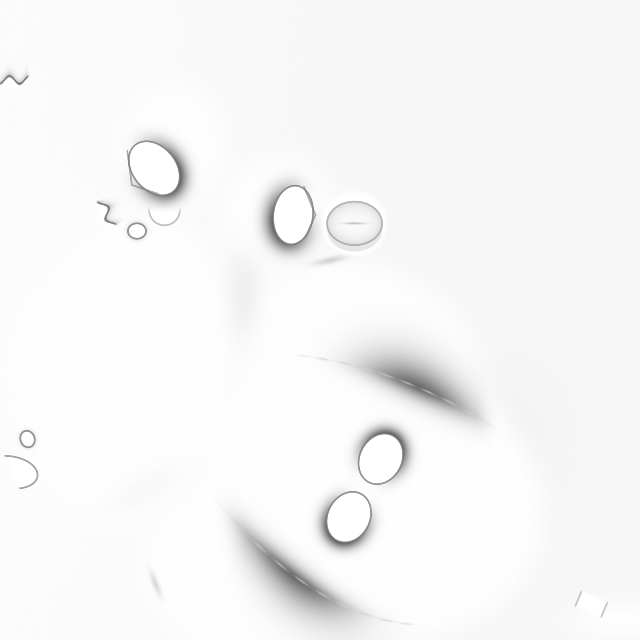
Write a Shadertoy shader that draws this texture map.

```glsl
// Draws a pale occlusion map: soft white lobes, shaded folds and rimmed oval holes.
const float PAPER = .966, WHITE = .996, FEATHER = .035, RIM = .0006;
const vec3 UPPER_PATH = vec3(.443, .447, .34); // start x, start y, length
const vec3 LOWER_PATH = vec3(.326, .232, .34);
const vec2 UPPER_BEND = vec2(.077, .82);       // slope, curvature
const vec2 LOWER_BEND = vec2(1.225, -1.8);

float aa, tone;
vec2 p;

float hash(vec2 q) {
    return fract(sin(dot(q, vec2(127.1, 311.7))) * 43758.5453);
}

vec2 turn(vec2 q, float a) {
    float c = cos(a), s = sin(a);
    return vec2(c * q.x + s * q.y, c * q.y - s * q.x);
}

float ellipse(vec2 center, vec2 radii, float angle) {
    vec2 q = turn(p - center, angle) / radii;
    float k = length(q);
    return k * (k - 1.) / max(length(q / radii), 1e-4);
}

float segment(vec2 a, vec2 b) {
    vec2 ab = b - a;
    return length(p - a - ab * clamp(dot(p - a, ab) / dot(ab, ab), 0., 1.));
}

float blob(vec2 center, vec2 radii, float angle) {
    vec2 q = turn(p - center, angle) / radii;
    return exp(-dot(q, q));
}

float fill(float d, float soft) {
    return 1. - smoothstep(-soft, soft, d);
}

float stroke(float d) {
    return 1. - smoothstep(RIM, RIM + aa, abs(d));
}

void paint(float shade, float amount) {
    tone = mix(tone, shade, amount);
}

// White lobe with a feathered border
void lobe(vec2 center, vec2 radii, float angle) {
    paint(WHITE, fill(ellipse(center, radii, angle), FEATHER));
}

// White hole with a dark halo that leans to one side
void hole(vec2 center, vec2 radii, float angle, vec2 lean, float depth, float reach) {
    float d = ellipse(center, radii, angle), fall = max(d, 0.) / reach;
    float side = .5 + .5 * dot(normalize(p - center + 1e-5), lean);
    tone *= 1. - depth * clamp(side, 0., 1.) * exp(-fall - fall * fall);
    paint(1., fill(d, aa));
    paint(.42, .7 * stroke(d));
}

// Crease shaded on both sides, with a pale seam
void fold(vec3 path, vec2 bend, float peak, vec2 reach) {
    float x = p.x - path.x, t = clamp(x, 0., path.z);
    float slope = bend.x + 2. * bend.y * t;
    float d = (p.y - path.y + t * (bend.x + bend.y * t)) / sqrt(1. + slope * slope);
    float ends = smoothstep(0., .06, x) * (1. - smoothstep(path.z - .04, path.z, x));
    float along = exp(-pow(abs(p.x - peak) / .083, 2.));
    float across = exp(-pow(abs(d) / (d > 0. ? reach.x : reach.y), 1.3));
    tone *= 1. - .6 * along * ends * across;
    float dash = .42 + .28 * sin(p.x * 190.);
    paint(.82, dash * ends * exp(-d * d / 2.6e-6));
}

// Wavy crack over a bright patch
void crack(vec2 center, float angle) {
    vec2 q = turn(p - center, angle);
    float inside = fill(abs(q.x) - .022, .003);
    float d = .7 * (q.y - .006 * sin(q.x * 200. + 3.));
    paint(1., blob(center, vec2(.02, .014), angle));
    tone *= 1. - .3 * inside * exp(-abs(d) / .004) * step(0., d);
    paint(.38, .75 * inside * stroke(d));
}

void mainImage(out vec4 fragColor, in vec2 fragCoord) {
    p = fragCoord / iResolution.xy;
    aa = 1. / iResolution.y;
    // Paper and feathered lobes
    tone = PAPER + .019 * (1. - smoothstep(0., .7, p.x));
    paint(WHITE, .7 * blob(vec2(.06, .43), vec2(.16, .25), 0.));
    tone -= .018 * blob(vec2(.79, .31), vec2(.07, .09), 0.);
    lobe(vec2(.205, .42), vec2(.16, .245), -.15);
    lobe(vec2(.27, .77), vec2(.078, .095), 0.);
    lobe(vec2(.435, .67), vec2(.085), 0.);
    lobe(vec2(.56, .43), vec2(.2, .155), -.35);
    lobe(vec2(.58, .23), vec2(.275, .22), -.35);
    lobe(vec2(.385, .1), vec2(.165, .14), -.4);
    paint(WHITE, blob(vec2(.97, .03), vec2(.08, .03), 0.));
    // Smudges and corner wedges
    tone -= .045 * blob(vec2(.382, .53), vec2(.026, .07), 0.);
    tone -= .025 * blob(vec2(.225, .235), vec2(.07, .025), .5);
    tone -= .16 * blob(vec2(.515, .593), vec2(.025, .005), .2);
    tone -= .14 * blob(vec2(.243, .088), vec2(.02, .005), -1.2);
    fold(UPPER_PATH, UPPER_BEND, .655, vec2(.034, .016));
    fold(LOWER_PATH, LOWER_BEND, .46, vec2(.014, .032));
    // Large holes with facet edges
    hole(vec2(.241, .737), vec2(.047, .034), -.88, vec2(.95, -.3), .65, .02);
    hole(vec2(.458, .664), vec2(.046, .031), 1.45, vec2(-.85, -.5), .65, .022);
    vec2 leftCorner = vec2(.206, .711), rightCorner = vec2(.493, .664);
    float facet = min(segment(vec2(.199, .764), leftCorner), segment(leftCorner, vec2(.247, .697)));
    facet = min(facet, segment(vec2(.475, .708), rightCorner));
    paint(.5, .65 * stroke(min(facet, segment(rightCorner, vec2(.477, .629)))));
    // Paired holes
    for (float i = 0.; i < 2.; i++)
        hole(vec2(.595, .283) - i * vec2(.05, .091), vec2(.041, .033), 1.1, vec2(.5, .86) * (1. - 2. * i), .68, .017);
    // Disc with a lower lip and a slit
    vec2 disc = vec2(.554, .651), size = vec2(.043, .034);
    paint(1., fill(ellipse(disc, vec2(.05), 0.), .006));
    paint(.9, fill(ellipse(disc - vec2(0, .01), size, 0.), aa));
    float face = ellipse(disc, size, 0.);
    paint(.985 - .13 * exp(min(face, 0.) / .01), fill(face, aa));
    paint(.62, .7 * stroke(face));
    tone -= .22 * blob(disc, vec2(.016, .0018), 0.);
    // Small holes, bowl and cut oval
    hole(vec2(.214, .639), vec2(.014, .012), 0., vec2(0), .25, .006);
    hole(vec2(.043, .314), vec2(.013, .011), 1.9, vec2(0), .25, .005);
    float bowl = ellipse(vec2(.257, .672), vec2(.024), 0.), below = fill(p.y - .672, .008);
    paint(1., fill(bowl, aa) * below);
    paint(.7, .8 * stroke(bowl) * below);
    float oval = ellipse(vec2(.016, .262), vec2(.043, .025), -.15);
    float cut = fill(dot(vec2(.007, .288) - p, vec2(.91, .41)), .002);
    paint(1., fill(oval, aa) * cut);
    paint(.55, .8 * stroke(oval) * cut);
    // Cracks and tilted tab
    crack(vec2(.022, .875), 0.);
    crack(vec2(.167, .667), -1.15);
    vec2 edge = abs(turn(p - vec2(.924, .056), -.4)) - vec2(.022, .013);
    paint(1., fill(max(edge.x, edge.y), .003));
    paint(.62, .6 * stroke(edge.x) * fill(edge.y, .002));
    tone += .004 * (hash(floor(p * 512.)) - .5);
    fragColor = vec4(vec3(clamp(tone, 0., 1.)), 1);
}
```
